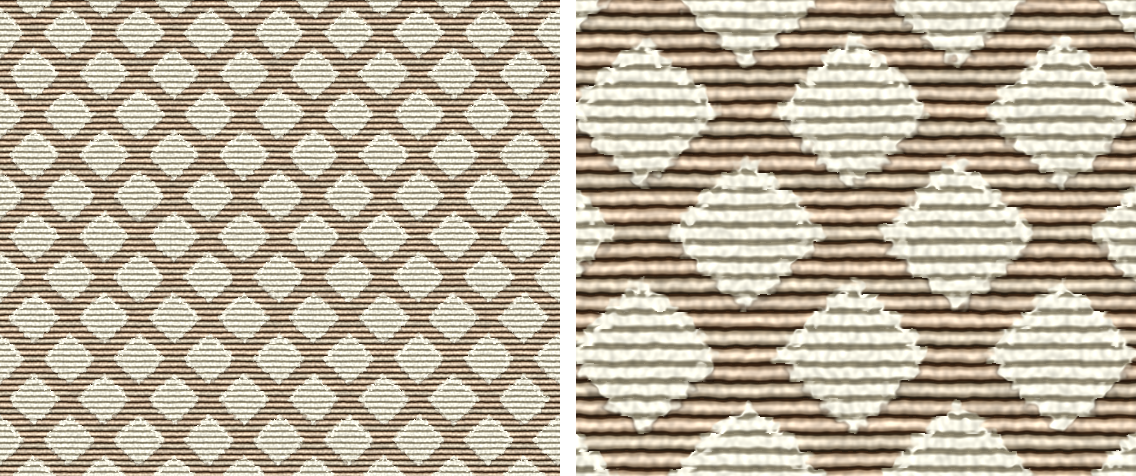
Left, the full canvas; right, a detail of the centre.
A WebGL 1 fragment shader for this texture:

```glsl
precision highp float;

uniform vec2 u_resolution;

// Lengths are fractions of the canvas width
#define COLUMN_STEP 0.1249
#define ROW_STEP 0.0727
#define FIRST_DIAMOND vec2(-0.0015, 0.0586)
#define RIBS_PER_ROW 7.0
#define HALF_SIZE vec2(0.0450, 0.0440)
#define EDGE_WOBBLE 0.0046
#define CREAM vec3(0.98, 0.97, 0.91)
#define STONE vec3(0.54, 0.51, 0.42)
#define TAN vec3(0.95, 0.88, 0.79)
#define BROWN vec3(0.61, 0.53, 0.43)
#define DARK vec3(0.20, 0.13, 0.07)

float hash(vec2 cell) {
  return fract(sin(dot(cell, vec2(127.1, 311.7))) * 43758.5);
}

float cornerSlope(vec2 cell, vec2 offset) {
  float angle = 6.2832 * hash(cell);
  return dot(vec2(cos(angle), sin(angle)), offset);
}

float gradientNoise(vec2 p) {
  vec2 cell = floor(p);
  vec2 f = fract(p);
  vec2 blend = f * f * f * (f * (f * 6.0 - 15.0) + 10.0);
  vec2 right = vec2(1.0, 0.0);
  vec2 up = vec2(0.0, 1.0);
  float low = mix(cornerSlope(cell, f), cornerSlope(cell + right, f - right), blend.x);
  float high = mix(cornerSlope(cell + up, f - up), cornerSlope(cell + 1.0, f - 1.0), blend.x);
  return mix(low, high, blend.y);
}

// Convex diamond in a repeating cell: x = edge distance, y = depth below its centre
vec2 diamondLattice(vec2 p) {
  vec2 period = vec2(COLUMN_STEP, 2.0 * ROW_STEP);
  vec2 q = (fract(p / period + 0.5) - 0.5) * period;
  vec2 a = pow(abs(q) / HALF_SIZE + 0.0001, vec2(1.15));
  float edge = pow(a.x + a.y, 1.0 / 1.15) - 1.0;
  return vec2(edge * HALF_SIZE.x * 0.7, q.y);
}

vec2 nearestDiamond(vec2 p) {
  vec2 even = diamondLattice(p);
  vec2 odd = diamondLattice(p - vec2(0.5 * COLUMN_STEP, ROW_STEP));
  return even.x < odd.x ? even : odd;
}

void main() {
  float pixel = 1.0 / u_resolution.x;
  vec2 p = vec2(gl_FragCoord.x, u_resolution.y - gl_FragCoord.y) * pixel;
  p -= FIRST_DIAMOND;

  // Uneven weave
  p.y += 0.0009 * gradientNoise(p * vec2(22.0, 40.0));
  p.y += 0.0009 * gradientNoise(p * vec2(150.0, 90.0));

  // Horizontal ribs
  float ribPitch = ROW_STEP / RIBS_PER_ROW;
  float ribCoord = p.y / ribPitch + 0.5;
  float ribId = floor(ribCoord);
  float across = fract(ribCoord) - 0.5;
  float fromRidge = abs(across);
  float soft = 0.3 * pixel / ribPitch;

  // Diamond outline stepped rib by rib, with ragged yarn ends
  float tuft = gradientNoise(p * vec2(165.0, 185.0));
  vec2 stepped = mix(p, vec2(p.x, ribId * ribPitch), 0.45);
  stepped.x += EDGE_WOBBLE * gradientNoise(vec2(p.x * 40.0, ribId * 7.37));
  vec2 diamond = nearestDiamond(stepped);
  float edge = diamond.x + EDGE_WOBBLE * tuft;
  float edgeSoft = max(pixel, 0.0014);
  float inside = 1.0 - smoothstep(-edgeSoft, edgeSoft, edge);

  // Brown ground, its tone changing from rib to rib
  float ribTone = hash(vec2(ribId, 3.0)) - 0.5;
  float patchTone = gradientNoise(vec2(p.x * 40.0, ribId * 0.73));
  vec3 ground = mix(TAN, BROWN, smoothstep(0.06 - soft, 0.31 + soft, fromRidge));
  ground = mix(ground, DARK, smoothstep(0.32 - soft, 0.43 + soft, fromRidge));
  ground *= 1.0 + 0.06 * ribTone + 0.10 * patchTone - 0.22 * across;
  ground += vec3(0.02, 0.0, -0.005) * sin(ribId * 2.1);

  // Shadow under the lower edges
  float shadow = (1.0 - smoothstep(0.0, 0.004, edge)) * smoothstep(-0.005, 0.015, diamond.y);
  ground *= 1.0 - 0.25 * shadow;

  // Cream face with grey grooves
  vec3 face = mix(CREAM, STONE, smoothstep(0.22 - soft, 0.41 + soft, fromRidge));
  face *= 1.0 - 0.08 * across + 0.04 * patchTone;

  // Bright tufts along the rim, strongest on the upper edges
  float rim = 1.0 - smoothstep(0.002, 0.006, abs(edge + 0.002));
  float upper = 1.0 - 0.6 * smoothstep(-0.008, 0.012, diamond.y);
  face = mix(face, CREAM * 1.02, rim * upper * smoothstep(-0.2, 0.15, tuft));

  // Yarn grain
  vec3 color = mix(ground, face, inside);
  float grain = gradientNoise(p * vec2(240.0, 200.0) + 17.0);
  color *= 1.0 + 0.20 * grain;
  gl_FragColor = vec4(clamp(color, 0.0, 1.0), 1.0);
}
```
